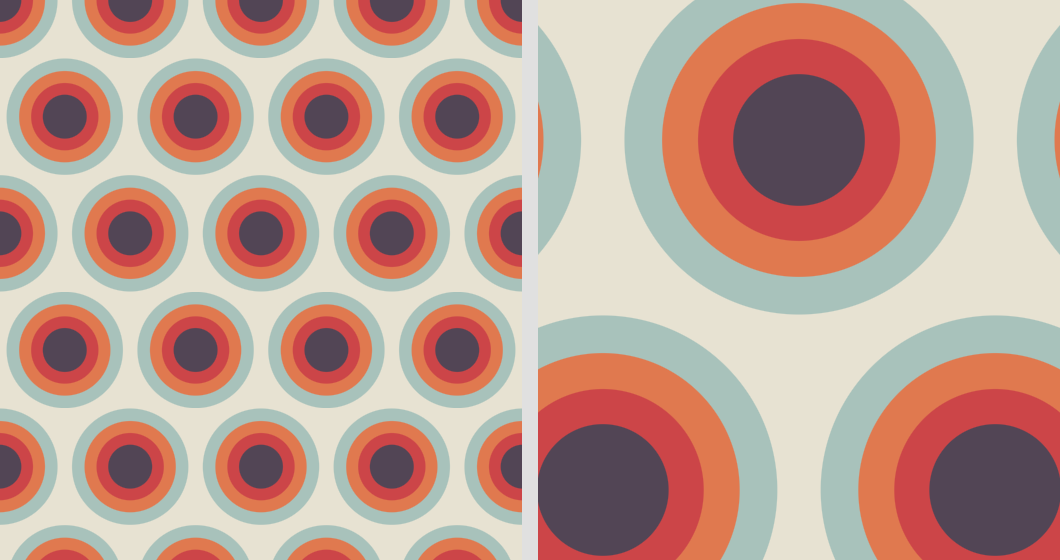
Left, the full canvas; right, a detail of the centre.
Write a Shadertoy shader that draws this pattern.

```glsl
// Staggered rows of concentric discs in teal, orange, red and plum on cream.

// Lengths are fractions of the canvas height.
const float COLUMN_PITCH = 0.2336;
const float ROW_PITCH    = 0.20833;

const float TEAL_RADIUS   = 0.1039;
const float ORANGE_RADIUS = 0.0815;
const float RED_RADIUS    = 0.0601;
const float PLUM_RADIUS   = 0.0392;

const vec3 CREAM  = vec3(0.905, 0.888, 0.825);
const vec3 TEAL   = vec3(0.660, 0.760, 0.732);
const vec3 ORANGE = vec3(0.880, 0.474, 0.310);
const vec3 RED    = vec3(0.800, 0.270, 0.282);
const vec3 PLUM   = vec3(0.320, 0.270, 0.335);

const float EDGE_PIXELS = 1.2; // width of the smoothed edge

// Distance to the nearest disc centre; odd rows shift by half a column.
float centreDistance(vec2 p) {
    float row = round(p.y / ROW_PITCH);
    float column = p.x / COLUMN_PITCH + 0.5 * mod(row, 2.0);
    vec2 offset = vec2((column - round(column)) * COLUMN_PITCH,
                       p.y - row * ROW_PITCH);
    return length(offset);
}

// Paints a disc of the given radius over the colour below.
vec3 paintDisc(vec3 below, vec3 ink, float dist, float radius, float edge) {
    return mix(below, ink, clamp(0.5 + (radius - dist) / edge, 0.0, 1.0));
}

void mainImage(out vec4 fragColor, in vec2 fragCoord) {
    // Origin at the middle of the top edge, y pointing down.
    vec2 p = vec2(fragCoord.x - 0.5 * iResolution.x,
                  iResolution.y - fragCoord.y) / iResolution.y;
    float edge = EDGE_PIXELS / iResolution.y;
    float dist = centreDistance(p);

    // Layers from the largest disc to the smallest.
    vec3 colour = CREAM;
    colour = paintDisc(colour, TEAL, dist, TEAL_RADIUS, edge);
    colour = paintDisc(colour, ORANGE, dist, ORANGE_RADIUS, edge);
    colour = paintDisc(colour, RED, dist, RED_RADIUS, edge);
    colour = paintDisc(colour, PLUM, dist, PLUM_RADIUS, edge);

    fragColor = vec4(colour, 1.0);
}
```
